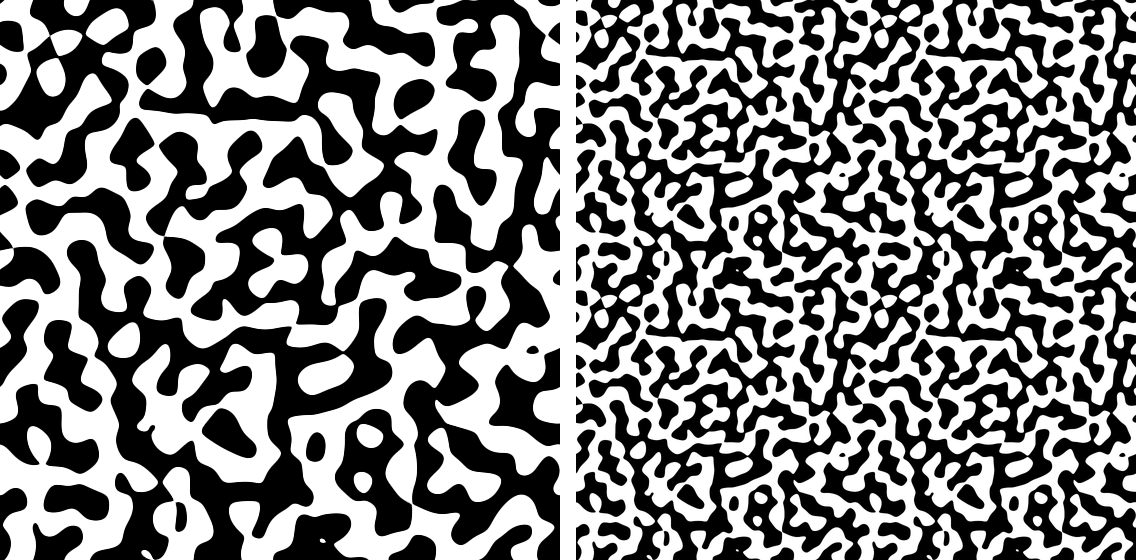
Left: one tile. Right: repeated 2 by 2.
Reproduce this texture procedurally as a WebGL 2 fragment shader.

```glsl
#version 300 es
precision highp float;
// Black and white labyrinth of blobs and worms: band-limited wave noise cut at its mean.

#define WAVES 110         // plane waves in the sum
#define MIN_CYCLES 7.0    // lowest wave count across the canvas
#define MAX_CYCLES 18.0   // highest wave count across the canvas
#define THRESHOLD 0.0     // cut level; zero gives equal shares
#define EDGE_SOFTNESS 0.5 // half width of the edge, in screen steps
#define SEED 37u

uniform vec2 u_resolution;
out vec4 fragColor;

const float PI = 3.14159;
const float TAU = 6.28318;

// Integer hash to a value in 0..1
float hash(uint n) {
    n = (n ^ 61u) ^ (n >> 16);
    n *= 9u;
    n ^= n >> 4;
    n *= 668265u;
    n ^= n >> 15;
    n *= 739391u;
    n ^= n >> 13;
    return float(n & 65535u) / 65536.0;
}

// Sum of waves in all directions; whole cycle counts make it wrap
float waveNoise(vec2 uv) {
    float sum = 0.0;
    for (int i = 0; i < WAVES; i++) {
        uint id = uint(i) * 3u + SEED * 1009u;
        float angle = PI * (float(i) + hash(id)) / float(WAVES);
        float cycles = mix(MIN_CYCLES, MAX_CYCLES, hash(id + 1u));
        vec2 wave = round(cycles * vec2(cos(angle), sin(angle)));
        float phase = hash(id + 2u);
        sum += cos(TAU * (fract(dot(wave, uv)) + phase));
    }
    return sum / sqrt(float(WAVES));
}

void main() {
    vec2 uv = gl_FragCoord.xy / u_resolution;
    float height = waveNoise(uv) - THRESHOLD;

    // Hard cut with a thin smoothed edge
    float edge = max(EDGE_SOFTNESS * fwidth(height), 0.0001);
    float white = smoothstep(-edge, edge, height);
    fragColor = vec4(vec3(white), 1.0);
}
```
